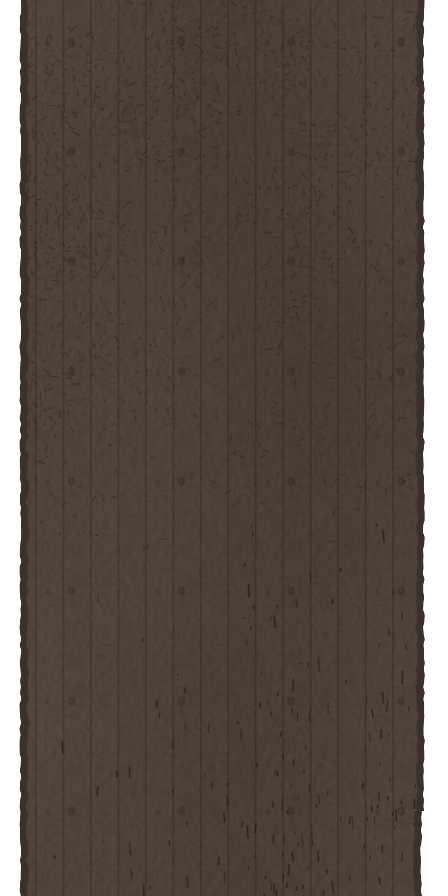
This texture is drawn by a Shadertoy shader. Its source:

```glsl
// Worn brown plank panel: repeating knotted boards, ragged dark sides, scratches and chips.

#define PLANK 0.0613               // board width; the wood repeats every 4 boards
#define ORIGIN vec2(0.387, 0.190)  // corner of one wood repeat
#define SIDES vec2(0.0455, 0.946)  // left and right limits of the panel
#define BORDER 0.016               // width of the dark side strips
#define GRAIN 0.060                // grain contrast
#define SEAM 0.0014                // half width of the joints
#define LIGHT_WOOD vec3(0.325, 0.273, 0.240)
#define DARK_WOOD vec3(0.280, 0.230, 0.200)
#define STRIP vec3(0.225, 0.180, 0.158)
#define CHIP vec3(0.140, 0.110, 0.095)

vec3 hash3(vec2 p) {
    vec3 q = fract(p.xyx * vec3(0.1031, 0.1030, 0.0973));
    q += dot(q, q.yxz + 33.33);
    return fract((q.xxy + q.yzz) * q.zyx);
}

// Value noise that wraps after a whole number of cells
float noise(vec2 p, vec2 period) {
    vec2 i = floor(p), f = fract(p);
    f = f * f * (3.0 - 2.0 * f);
    vec2 a = mod(i, period), b = mod(i + 1.0, period);
    return mix(mix(hash3(a).x, hash3(vec2(b.x, a.y)).x, f.x),
               mix(hash3(vec2(a.x, b.y)).x, hash3(b).x, f.x), f.y);
}

float noise(vec2 p) { return noise(p, vec2(512.0)); }

// Offset to the nearest copy of a knot, in board widths
vec2 toKnot(vec2 q, vec2 center) {
    vec2 d = q - center;
    return d - 4.0 * round(d / 4.0);
}

// Wood tone around 0: cathedral grain, fibres and knots, repeating every 4 boards
float wood(vec2 q) {
    q = mod(q, 4.0);
    float board = floor(q.x), u = q.x - board;
    vec2 big = toKnot(q, vec2(0.29, 0.0)), small = toKnot(q, vec2(3.43, 3.95));
    float rBig = length(big * vec2(1.0, 0.9)), rSmall = length(small);
    float bend = exp(-dot(big, big) * 9.0) * step(board, 0.5)
               + 0.7 * exp(-dot(small, small) * 14.0) * step(2.5, board);
    float field = noise(vec2(u * 1.7 + board * 11.0, q.y * 1.25), vec2(64.0, 5.0))
                + 0.25 * noise(vec2(u * 4.0 + board * 9.0, q.y * 2.0), vec2(64.0, 8.0));
    float rings = sin(6.2832 * (field * 4.0 + u * 0.8 + bend * 1.5));
    float fibre = noise(vec2(u * 12.0 + board * 15.0, q.y * 3.0), vec2(64.0, 12.0)) - 0.5;
    float tone = GRAIN * (0.45 * rings + 0.8 * fibre);
    tone -= 0.17 * (1.0 - smoothstep(0.09, 0.20, rBig));
    tone += 0.06 * (1.0 - smoothstep(0.02, 0.08, rBig));
    tone -= 0.09 * (1.0 - smoothstep(0.06, 0.15, rSmall));
    return tone + 0.03 * (hash3(vec2(board, 7.0)).x - 0.5);
}

// Chance of damage: x = fine scratches above, y = long chips below
vec2 wear(vec2 p) {
    float cluster = smoothstep(0.25, 0.75, noise(p * 9.0));
    float above = smoothstep(0.65, 1.45, p.y) * mix(1.0, 0.45, p.x);
    float below = (1.0 - smoothstep(0.15, 0.95, p.y)) * smoothstep(0.0, 0.95, p.x);
    return vec2(above * (0.25 + 0.75 * cluster), below * (0.35 + 0.65 * cluster));
}

// Scattered strokes: size = longest half length and half width, tilt = spread of angle
float strokes(vec2 p, float cells, vec2 size, float tilt, vec2 kind, float px) {
    float cover = 0.0;
    vec2 cell = floor(p * cells);
    for (int j = -1; j <= 1; j++)
    for (int i = -1; i <= 1; i++) {
        vec2 id = cell + vec2(i, j);
        vec3 place = hash3(id + 40.0), form = hash3(id + 217.0);
        vec2 center = (id + place.xy) / cells;
        float angle = (form.x - 0.5) * tilt;
        vec2 along = vec2(sin(angle), cos(angle)), d = p - center;
        float reach = size.x * mix(0.15, 1.0, form.y * form.y);
        d -= along * clamp(dot(d, along), -reach, reach);
        float ink = 1.0 - smoothstep(-px, px, length(d) - size.y * (0.5 + form.z));
        cover = max(cover, ink * step(place.z, dot(wear(center), kind)));
    }
    return cover;
}

void mainImage(out vec4 fragColor, in vec2 fragCoord) {
    vec2 p = fragCoord / iResolution.xy * vec2(1.0, 2.0);
    float px = 1.0 / iResolution.x;

    // Broad fading: darker right of the middle
    float middle = (p.x - 0.60) / 0.30;
    float shade = 0.15 + 0.50 * exp(-middle * middle) + 0.5 * (noise(p * 2.5 + 5.0) - 0.5);
    shade += 0.12 * smoothstep(0.5, 1.2, p.y);
    vec3 color = mix(LIGHT_WOOD, DARK_WOOD, clamp(shade, 0.0, 1.0));

    // Boards and joints
    vec2 q = (p - ORIGIN) / PLANK;
    color *= 1.0 + wood(q);
    float joint = abs(q.x - round(q.x)) * PLANK;
    color *= 1.0 - 0.17 * (1.0 - smoothstep(SEAM - px * 0.5, SEAM + px, joint));
    color *= 1.0 + 0.05 * (noise(p * 180.0) - 0.5);

    // Damage
    float fine = strokes(p, 75.0, vec2(0.008, 0.0009), 3.1416, vec2(0.62, 0.0), px);
    float chips = strokes(p + 3.0 * vec2(0.0), 42.0, vec2(0.014, 0.0014), 0.25, vec2(0.0, 0.60), px);
    color = mix(color, CHIP, max(0.55 * fine, 0.75 * chips));

    // Ragged dark strips and bare surround
    float rag = noise(vec2(p.y * 75.0, 3.0 + step(0.5, p.x) * 8.0)) - 0.5;
    float right = SIDES.y - 0.006 * (1.0 - step(0.19, p.y));
    float inside = min(p.x - SIDES.x, right - p.x) + 0.004 * rag;
    float inner = BORDER + 0.007 * (noise(vec2(p.y * 50.0, p.x * 6.0)) - 0.5);
    color = mix(color, STRIP, 0.9 * (1.0 - smoothstep(inner - px, inner + px, inside)));
    color = mix(vec3(1.0), color, smoothstep(-px * 0.5, px * 0.5, inside));
    fragColor = vec4(color, 1.0);
}
```
